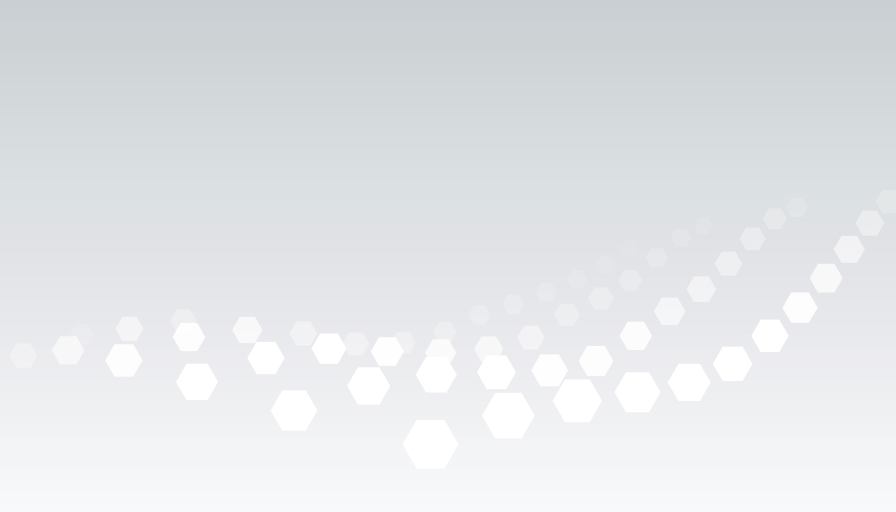
A WebGL 1 fragment shader for this background:

```glsl
precision highp float;
// Pale grey vertical gradient crossed by sweeping chains of white hexagons.
// Each chain steps along a cubic curve while its size and opacity change evenly;
// all hexagons are white, so their transparencies multiply in any order.

uniform vec2 u_resolution;

#define SPAN 768.0        // canvas width in drawing units
#define MAX_HEXAGONS 6
#define TOP_GREY vec3(0.790, 0.810, 0.825)
#define UPPER_GREY vec3(0.860, 0.880, 0.886)
#define MIDDLE_GREY vec3(0.879, 0.884, 0.898)
#define LOWER_GREY vec3(0.918, 0.920, 0.933)
#define BOTTOM_GREY vec3(0.975, 0.978, 0.982)

// Signed distance to a hexagon with flat top and bottom
float hexagon(vec2 p, float radius) {
  p = abs(p);
  return max(p.y, 0.866 * p.x + 0.5 * p.y) - 0.866 * radius;
}

// Cubic through a, b, c, d at u = 0, 1, 2, 3
vec2 curve(vec2 a, vec2 b, vec2 c, vec2 d, float u) {
  vec4 k = vec4(u, u - 1.0, u - 2.0, u - 3.0);
  return (-a * k.y * k.z * k.w + d * k.x * k.y * k.z) / 6.0
       + (b * k.x * k.z * k.w - c * k.x * k.y * k.w) / 2.0;
}

// Light let through by one chain; radius and opacity run from x to y
float chain(vec2 p, vec2 a, vec2 b, vec2 c, vec2 d,
            float count, vec2 radius, vec2 opacity) {
  float pixel = SPAN / u_resolution.x;
  float clear = 1.0;
  for (int i = 0; i < MAX_HEXAGONS; i++) {
    if (float(i) >= count) break;
    float t = float(i) / (count - 1.0);
    vec2 center = curve(a, b, c, d, 3.0 * t);
    float dist = hexagon(p - center, mix(radius.x, radius.y, t));
    float cover = clamp(0.5 - dist / pixel, 0.0, 1.0);
    clear *= 1.0 - cover * clamp(mix(opacity.x, opacity.y, t), 0.0, 1.0);
  }
  return clear;
}

// Vertical gradient, h = 0 at the top
vec3 backdrop(float h) {
  vec3 color = mix(TOP_GREY, UPPER_GREY, clamp(h / 0.37, 0.0, 1.0));
  color = mix(color, MIDDLE_GREY, clamp((h - 0.37) / 0.10, 0.0, 1.0));
  color = mix(color, LOWER_GREY, clamp((h - 0.47) / 0.21, 0.0, 1.0));
  return mix(color, BOTTOM_GREY, clamp((h - 0.68) / 0.32, 0.0, 1.0));
}

void main() {
  vec2 p = gl_FragCoord.xy * SPAN / u_resolution.x;
  float clear = 1.0;

  // Front row: bottom sweep, rising right tip, left tail
  clear *= chain(p, vec2(369, 58), vec2(476, 92), vec2(562, 105), vec2(628, 127),
                 6.0, vec2(24.0, 17.0), vec2(1.0));
  clear *= chain(p, vec2(660, 151), vec2(701, 192), vec2(734, 233), vec2(762, 266),
                 6.0, vec2(16.0, 11.5), vec2(1.1, 0.2));
  clear *= chain(p, vec2(252, 87), vec2(146, 118.5), vec2(73, 137), vec2(20, 134),
                 5.0, vec2(20.0, 12.0), vec2(1.5, 0.3));

  // Second row
  clear *= chain(p, vec2(316, 108), vec2(409, 119.5), vec2(485, 123), vec2(545, 151),
                 6.0, vec2(18.5, 14.0), vec2(1.1, 0.85));
  clear *= chain(p, vec2(574, 172), vec2(617, 205.5), vec2(651.5, 240.5), vec2(683, 261),
                 6.0, vec2(13.5, 9.5), vec2(0.6, 0.15));
  clear *= chain(p, vec2(228, 132), vec2(162, 150), vec2(111, 157), vec2(70, 152),
                 4.0, vec2(16.0, 10.0), vec2(1.3, 0.12));

  // Third row
  clear *= chain(p, vec2(282, 140), vec2(363, 136.5), vec2(431.5, 142), vec2(486, 169),
                 6.0, vec2(15.0, 11.0), vec2(1.1, 0.28));
  clear *= chain(p, vec2(515, 183), vec2(548, 205), vec2(577, 230), vec2(603, 245),
                 5.0, vec2(11.0, 8.0), vec2(0.27, 0.08));
  clear *= chain(p, vec2(212, 156), vec2(157, 164), vec2(118, 166), vec2(88, 163),
                 4.0, vec2(13.0, 8.0), vec2(0.7, -0.5));

  // Faint back row
  clear *= chain(p, vec2(260, 153), vec2(319, 143.5), vec2(370, 150.5), vec2(411, 169),
                 5.0, vec2(12.0, 9.5), vec2(0.4, 0.2));
  clear *= chain(p, vec2(440, 178), vec2(477, 192), vec2(511, 208), vec2(540, 226),
                 5.0, vec2(9.5, 8.0), vec2(0.18, 0.05));

  vec3 color = backdrop(1.0 - gl_FragCoord.y / u_resolution.y);
  gl_FragColor = vec4(mix(vec3(1.0), color, clear), 1.0);
}
```
